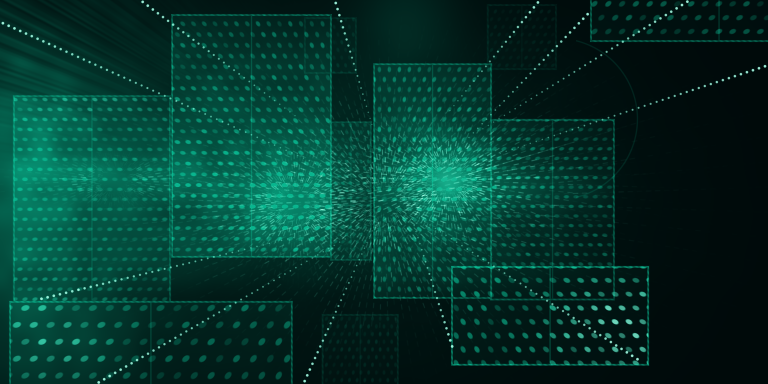
Reproduce this background procedurally as a Shadertoy shader.

```glsl
const vec3 SHADOW = vec3(0.0, 0.035, 0.037);
const vec3 EMERALD = vec3(0.03, 0.65, 0.51);
const vec3 SPARK = vec3(0.68, 0.96, 0.88);
const vec2 FOCUS = vec2(1.0, 0.48);
const vec2 LEFT_HUB = vec2(0.77, 0.47);
const vec2 RIGHT_HUB = vec2(1.165, 0.53);
const float EDGE_WIDTH = 0.0016;
const float BEAD_STEP = 0.0165;
const float DOT_RADIUS = 0.145;
const float BURST_SECTORS = 96.0;

// Panels: left, bottom, right, top; dim ones lie at the back
const int PANEL_COUNT = 11;
const vec4 PANELS[PANEL_COUNT] = vec4[PANEL_COUNT](
    vec4(0.84, -0.05, 1.036, 0.18), vec4(1.27, 0.82, 1.448, 0.987),
    vec4(0.862, 0.323, 0.966, 0.682), vec4(0.794, 0.81, 0.927, 0.953),
    vec4(0.448, 0.331, 0.862, 0.961), vec4(0.036, 0.214, 0.443, 0.75),
    vec4(0.026, -0.05, 0.76, 0.214), vec4(0.974, 0.224, 1.279, 0.833),
    vec4(1.279, 0.22, 1.599, 0.688), vec4(1.177, 0.05, 1.688, 0.305),
    vec4(1.539, 0.893, 2.206, 1.08));
// Lattice pitch and brightness of each panel
const vec2 LATTICES[PANEL_COUNT] = vec2[PANEL_COUNT](
    vec2(0.02, 0.25), vec2(0.02, 0.18), vec2(0.019, 0.4), vec2(0.02, 0.2),
    vec2(0.028, 0.75), vec2(0.026, 0.55), vec2(0.044, 0.8), vec2(0.026, 0.75),
    vec2(0.025, 0.7), vec2(0.036, 1.1), vec2(0.036, 0.9));

// Beaded rays: outer end, inner end
const int RAY_COUNT = 12;
const vec4 RAYS[RAY_COUNT] = vec4[RAY_COUNT](
    vec4(0.0, 0.943, 0.86, 0.557), vec4(0.365, 1.0, 0.78, 0.69),
    vec4(0.872, 1.0, 0.969, 0.674), vec4(1.406, 1.0, 1.17, 0.71),
    vec4(1.536, 0.969, 1.2, 0.62), vec4(1.797, 1.0, 1.25, 0.66),
    vec4(2.0, 0.83, 1.3, 0.6), vec4(0.1, 0.22, 0.8, 0.39),
    vec4(0.25, 0.0, 0.92, 0.39), vec4(0.79, 0.0, 0.97, 0.4),
    vec4(1.18, 0.09, 1.07, 0.44), vec4(1.667, 0.06, 1.08, 0.44));

float hash(vec2 p) { return fract(sin(dot(p, vec2(127.1, 311.7))) * 43758.5453); }

float noise(vec2 p) {
    vec2 i = floor(p), f = fract(p);
    f *= f * (3.0 - 2.0 * f);
    return mix(mix(hash(i), hash(i + vec2(1, 0)), f.x),
               mix(hash(i + vec2(0, 1)), hash(i + vec2(1, 1)), f.x), f.y);
}

float spot(vec2 p, vec2 centre, vec2 size) {
    vec2 q = (p - centre) / size;
    return exp(-dot(q, q));
}

float stroke(float d, float width, float px) {
    return 1.0 - smoothstep(width - px * 0.5, width + px, abs(d));
}

// Staggered dots, drawn out along the line to the focus
float lattice(vec2 p, float pitch, float px) {
    vec2 q = p / pitch;
    q.x += 0.5 * mod(floor(q.y), 2.0);
    vec2 d = fract(q) - 0.5;
    vec2 axis = normalize(p - FOCUS + 0.0001);
    vec2 e = vec2(dot(d, axis) * 0.65, dot(d, vec2(-axis.y, axis.x)));
    float blur = px / pitch;
    return (1.0 - smoothstep(DOT_RADIUS - blur * 0.5, DOT_RADIUS + blur, length(e)))
         * (0.5 + 0.8 * hash(floor(q)));
}

float beadedRay(vec2 p, vec4 ray, float px) {
    vec2 along = ray.zw - ray.xy;
    float len = length(along);
    vec2 dir = along / len, d = p - ray.xy;
    float s = dot(d, dir), t = clamp(s / len, 0.0, 1.0);
    float across = dot(d, vec2(-dir.y, dir.x));
    float bead = (fract(s / BEAD_STEP) - 0.5) * BEAD_STEP;
    float inside = step(0.0, s) * step(s, len);
    return inside * stroke(length(vec2(bead, across)), mix(0.003, 0.001, t), px)
         * mix(0.95, 0.4, t);
}

// Short dashes flying out of a hub
float burst(vec2 p, vec2 hub, vec2 reach, float px) {
    vec2 d = p - hub;
    float r = length(d), turn = (atan(d.y, d.x) / 6.28318 + 0.5) * BURST_SECTORS;
    float seed = hash(vec2(floor(turn), hub.x));
    float across = (fract(turn) - 0.5) * r * 6.28318 / BURST_SECTORS;
    float ring = r * 42.0 + seed * 9.0;
    float dash = smoothstep(0.2, 0.4, fract(ring)) * smoothstep(1.0, 0.8, fract(ring));
    return stroke(across, 0.0009, px) * dash * hash(vec2(floor(turn), floor(ring)))
         * smoothstep(0.02, 0.08, r) * spot(p, hub, reach);
}

void mainImage(out vec4 fragColor, in vec2 fragCoord) {
    float px = 1.0 / iResolution.y;
    vec2 p = fragCoord * px;
    p.x *= 2.0 * iResolution.y / iResolution.x;

    // Soft light
    float leftWash = 0.5 * spot(p, vec2(0.0, 0.5), vec2(0.48, 0.55))
        + 0.27 * spot(p, vec2(0.06, 0.58), vec2(0.16, 0.26));
    float glow = 0.33 * spot(p, vec2(0.98, 0.52), vec2(0.5, 0.4))
        + 0.36 * spot(p, LEFT_HUB, vec2(0.13, 0.12))
        + 0.42 * spot(p, RIGHT_HUB, vec2(0.12, 0.11))
        + 0.22 * spot(p, vec2(0.38, 0.53), vec2(0.22, 0.06))
        + 0.2 * spot(p, vec2(1.35, 0.51), vec2(0.18, 0.06))
        + 0.12 * spot(p, vec2(0.6, 0.6), vec2(0.25, 0.3));

    // Panels
    float cover = 0.0, dots = 0.0, edges = 0.0;
    for (int i = 0; i < PANEL_COUNT; i++) {
        vec2 lo = PANELS[i].xy, hi = PANELS[i].zw, mid = 0.5 * (lo + hi);
        vec2 q = abs(p - mid) - 0.5 * (hi - lo);
        float d = max(q.x, q.y), gain = LATTICES[i].y;
        float inside = 1.0 - smoothstep(-px, px, d);
        dots = mix(dots, gain * lattice(p, LATTICES[i].x, px), inside);
        cover = mix(cover, min(gain * 1.3, 1.0), inside);
        float beads = 0.8 + 0.2 * sin((p.x + p.y) * 420.0);
        edges = max(edges, stroke(d, EDGE_WIDTH, px) * beads * gain);
        edges = max(edges, 0.45 * gain * inside * stroke(p.x - mid.x, EDGE_WIDTH * 0.6, px));
    }
    // The lower panels hang in shade
    float shade = mix(1.0, 0.5, smoothstep(0.32, 0.2, p.y) * smoothstep(0.2, 0.45, p.x));

    // Fine fibres at the upper left and dim haze
    vec2 toFocus = p - FOCUS;
    float fibres = noise(vec2(atan(toFocus.y, -toFocus.x) * 150.0, 3.0));
    float corner = spot(p, vec2(0.05, 0.95), vec2(0.38, 0.2));
    float light = leftWash * mix(0.75, 1.0, cover) + glow * mix(0.42, 1.0, cover);
    light *= shade * mix(1.0, 0.45 + 0.9 * fibres, corner);
    light *= 0.85 + 0.3 * noise(p * 18.0);
    light += 0.03 * cover + 0.14 * spot(p, vec2(1.06, 0.95), vec2(0.13, 0.16));
    light += 0.05 * spot(p, vec2(0.7, 0.4), vec2(0.9, 0.6));
    light += dots * (0.4 + 0.5 * glow + 0.15 * leftWash) + edges * 0.65;

    // Hanging cable
    light += 0.15 * stroke(length(p - vec2(1.45, 0.69)) - 0.21, 0.001, px) * step(1.5, p.x);

    // Sparkles
    float sparkle = 0.65 * burst(p, LEFT_HUB, vec2(0.24, 0.12), px)
        + 0.75 * burst(p, RIGHT_HUB, vec2(0.3, 0.13), px)
        + 0.55 * burst(p, FOCUS, vec2(0.5, 0.25), px)
        + 0.45 * burst(p, vec2(0.3, 0.53), vec2(0.2, 0.045), px)
        + 0.2 * spot(p, RIGHT_HUB, vec2(0.045));
    for (int i = 0; i < RAY_COUNT; i++) sparkle = max(sparkle, beadedRay(p, RAYS[i], px));
    float lit = spot(p, vec2(1.62, 0.14), vec2(0.18, 0.14))
        + 0.7 * spot(p, vec2(0.12, 0.12), vec2(0.16))
        + 0.6 * spot(p, vec2(0.2, 0.73), vec2(0.25, 0.05));
    sparkle = clamp(sparkle + 0.6 * dots * lit, 0.0, 1.0);

    vec3 colour = mix(SHADOW, EMERALD, min(light + 0.5 * sparkle, 1.1));
    colour = mix(colour, SPARK, sparkle * sqrt(sparkle));
    fragColor = vec4(colour, 1.0);
}
```
